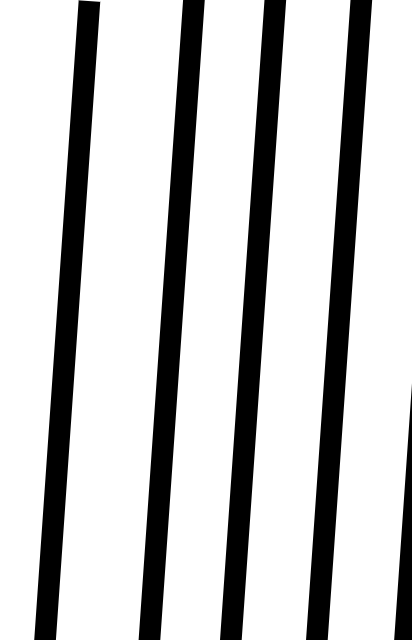
Write a Shadertoy shader that draws this pattern.

```glsl
// Five leaning black bars, unevenly spaced on white, the first with a square-cut top.

// Signed distance to a bar of given half width, cut off square at height top.
float barDistance(vec2 fromFoot, vec2 axis, float halfWidth, float top) {
    float across = abs(dot(fromFoot, vec2(axis.y, -axis.x))) - halfWidth;
    float along = dot(fromFoot, axis) - top;
    return max(across, along);
}

void mainImage(out vec4 fragColor, in vec2 fragCoord) {
    // Canvas height is one unit
    vec2 p = fragCoord / iResolution.y;
    float pixel = 1.0 / iResolution.y;
    vec2 axis = normalize(vec2(0.0695, 1.0));

    // Uneven gaps carry each bar's foot along the lower edge
    float gaps[5] = float[5](0.0704, 0.1631, 0.1272, 0.1344, 0.1377);
    float footX = 0.0;
    float nearest = 1.0;
    for (int i = 0; i < 5; i++) {
        footX += gaps[i];
        float top = i == 0 ? 1.0007 : 2.0;
        nearest = min(nearest, barDistance(p - vec2(footX, 0.0), axis, 0.0169, top));
    }

    // Black ink on white, with a one-pixel soft edge
    float ink = clamp(0.5 - nearest / pixel, 0.0, 1.0);
    fragColor = vec4(vec3(1.0 - ink), 1.0);
}
```
